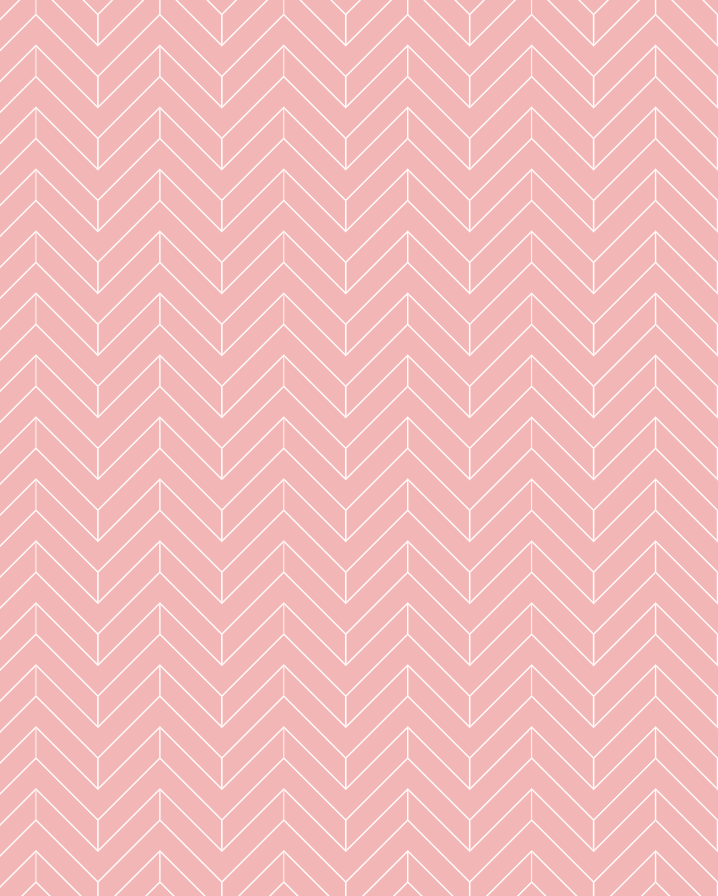
Give the GLSL for this pattern, as a WebGL 2 fragment shader.

```glsl
#version 300 es
precision highp float;

uniform vec2 u_resolution;
out vec4 fragColor;

// Share of a pixel covered by a line, exact even when thinner than the pixel
float lineCoverage(float dist, float halfWidth, float pixel) {
    float inner = max(dist - halfWidth, -0.5 * pixel);
    float outer = min(dist + halfWidth, 0.5 * pixel);
    return clamp((outer - inner) / pixel, 0.0, 1.0);
}

void main() {
    // One unit is one vertical repeat; a zigzag spans two units across
    float pixel = 14.46 / u_resolution.y;
    vec2 p = gl_FragCoord.xy * pixel - vec2(0.58, 0.725);

    // Distance from the nearest peak axis, and height along the zigzag
    float fromPeak = abs(mod(p.x + 1.0, 2.0) - 1.0);
    float height = p.y + fromPeak;

    // Two zigzag lines per repeat, sloping at 45 degrees
    float zigzagDist = abs(fract(height * 2.0 + 0.5) - 0.5) * 0.5 * 0.7071;
    float ink = lineCoverage(zigzagDist, 0.0115, pixel);

    // Upright seams: bands alternate between peak and valley seams
    bool peakBand = fract(height) > 0.5;
    float seamDist = peakBand ? fromPeak : 1.0 - fromPeak;

    // Every other peak seam is finer
    float peakParity = mod(floor((p.x + 1.0) * 0.5), 2.0);
    float seamHalfWidth = peakBand ? mix(0.0075, 0.011, peakParity) : 0.0125;
    ink = max(ink, lineCoverage(seamDist, seamHalfWidth, pixel));

    vec3 pink = vec3(0.95, 0.714, 0.714);
    vec3 white = vec3(1.0, 0.99, 0.985);
    fragColor = vec4(mix(pink, white, ink), 1.0);
}
```
